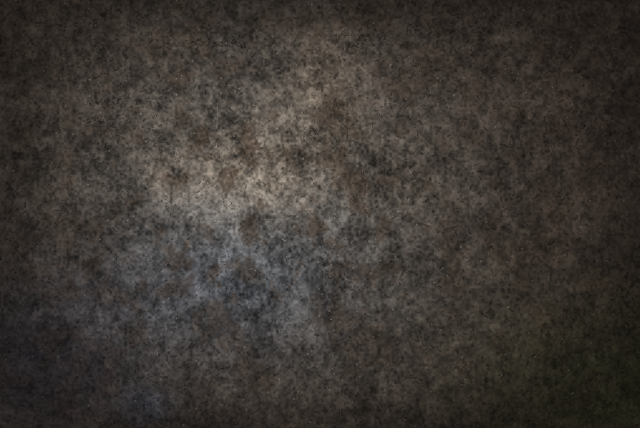
Give the GLSL for this texture, as a WebGL 1 fragment shader.

```glsl
precision highp float;
// Worn, dark metal-like wall: a soft off-centre glow over brown edges, tinted by
// broad warm, blue, violet and green stains, then broken up by layered noise,
// ragged cellular pits, specks, hairline cracks and thin scratches.
uniform vec2 u_resolution;

// Colours
const vec3 EDGE_BROWN = vec3(0.182, 0.154, 0.134);
const vec3 GLOW_GREY = vec3(0.178, 0.190, 0.188);
const vec3 WARM_STAIN = vec3(0.115, 0.092, 0.068);
const vec3 BLUE_STAIN = vec3(-0.010, 0.016, 0.052);
const vec3 VIOLET_STAIN = vec3(-0.034, -0.020, 0.010);
const vec3 GREEN_STAIN = vec3(-0.035, -0.010, -0.035);
const vec3 RUST = vec3(0.175, 0.138, 0.110);
const vec3 DUST = vec3(0.62, 0.60, 0.55);
// Strengths and sizes, in canvas heights
const float MOTTLE = 0.95;
const float GRAIN = 0.95;
const float RUST_AMOUNT = 0.55;
const float PIT_DEPTH = 0.30;
const float SCRATCH_WIDTH = 0.0016;

float hash(vec2 p) {
  vec3 q = fract(vec3(p.xyx) * 0.1031);
  q += dot(q, q.yzx + 33.33);
  return fract((q.x + q.y) * q.z);
}

float noise(vec2 p) {
  vec2 i = floor(p), f = fract(p);
  f = f * f * (3.0 - 2.0 * f);
  return mix(mix(hash(i), hash(i + vec2(1.0, 0.0)), f.x),
             mix(hash(i + vec2(0.0, 1.0)), hash(i + 1.0), f.x), f.y);
}

float fbm(vec2 p) {
  float sum = 0.0, weight = 0.5;
  for (int i = 0; i < 5; i++) {
    sum += weight * noise(p);
    p = mat2(1.6, 1.2, -1.2, 1.6) * p + 17.3;
    weight *= 0.55;
  }
  return sum / 1.055;
}

// Distance to the nearest scattered point, and that point's random id
vec2 cellular(vec2 p) {
  vec2 cell = floor(p), best = vec2(9.0, 0.0);
  for (int y = -1; y <= 1; y++) {
    for (int x = -1; x <= 1; x++) {
      vec2 c = cell + vec2(float(x), float(y));
      vec2 seed = c + vec2(hash(c + 3.7), hash(c + 51.2));
      float d = length(p - seed);
      if (d < best.x) best = vec2(d, hash(c + 97.1));
    }
  }
  return best;
}

float blob(vec2 p, vec2 centre, vec2 radius) {
  vec2 d = (p - centre) / radius;
  return exp(-dot(d, d));
}

float scratch(vec2 p, vec2 a, vec2 b) {
  vec2 ab = b - a;
  float t = clamp(dot(p - a, ab) / dot(ab, ab), 0.0, 1.0);
  float line = 1.0 - smoothstep(0.0, SCRATCH_WIDTH * 1.6, length(p - a - ab * t));
  return line * smoothstep(0.35, 0.75, noise(p * 85.0));
}

// Short random scratches, mostly inside the lit area
float scatteredScratches(vec2 p) {
  float sum = 0.0;
  for (int i = 0; i < 22; i++) {
    float k = float(i) * 7.0 + 1.0;
    vec2 a = vec2(0.15 + 0.95 * hash(vec2(k, 2.0)), 0.05 + 0.9 * hash(vec2(k, 9.0)));
    float angle = 6.283 * hash(vec2(k, 23.0));
    float reach = 0.03 + 0.09 * hash(vec2(k, 31.0));
    sum += scratch(p, a, a + reach * vec2(cos(angle), sin(angle)));
  }
  return sum;
}

void main() {
  vec2 p = gl_FragCoord.xy / u_resolution.y;
  vec2 warp = p + 0.07 * (vec2(fbm(p * 6.0), fbm(p * 6.0 + 40.0)) - 0.5);

  // Broad light and stains
  float glow = blob(warp, vec2(0.61, 0.54), vec2(0.52, 0.45));
  float warm = blob(warp, vec2(0.61, 0.60), vec2(0.17, 0.12))
             + 0.75 * blob(warp, vec2(0.75, 0.81), vec2(0.09, 0.11))
             + 0.45 * blob(warp, vec2(0.38, 0.58), vec2(0.05, 0.07))
             + 0.30 * blob(warp, vec2(0.92, 0.58), vec2(0.12, 0.14));
  float blue = blob(warp, vec2(0.55, 0.35), vec2(0.28, 0.17))
             + 0.8 * blob(warp, vec2(0.35, 0.05), vec2(0.06, 0.04));
  float violet = blob(p, vec2(0.10, 0.16), vec2(0.26, 0.20));
  float green = blob(p, vec2(1.44, 0.08), vec2(0.34, 0.22));
  vec3 col = EDGE_BROWN + GLOW_GREY * glow + WARM_STAIN * warm
           + BLUE_STAIN * blue + VIOLET_STAIN * violet + GREEN_STAIN * green;

  // Mottling, rust and grain
  float lit = 0.35 + 0.65 * glow;
  float patches = fbm(p * 13.0 + 5.0) - 0.5;
  float fine = fbm(p * 55.0) - 0.5;
  float dust = noise(p * 170.0) - 0.5;
  float fibre = noise(vec2(p.x * 150.0, p.y * 45.0)) - 0.5;
  float rough = fine + 0.45 * dust + 0.18 * fibre;
  col *= 1.0 + MOTTLE * patches * lit + GRAIN * rough * (0.75 + 0.25 * glow);
  float rust = smoothstep(0.50, 0.68, fbm(p * 19.0 + 80.0) + 0.4 * fine);
  col = mix(col, RUST * (0.8 + 0.5 * glow) * (1.0 + 0.7 * rough), rust * RUST_AMOUNT * lit);

  // Ragged pits and hairline cracks
  vec2 ragged = p * 115.0 + 1.6 * vec2(noise(p * 95.0), noise(p * 95.0 + 60.0));
  vec2 pit = cellular(ragged);
  col *= 1.0 - PIT_DEPTH * smoothstep(0.5, 1.0, pit.y) * (1.0 - smoothstep(0.1, 0.6, pit.x));
  float vein = abs(fbm(warp * 20.0 + 12.0) - 0.5);
  float crack = (1.0 - smoothstep(0.0, 0.018, vein)) * smoothstep(0.45, 0.7, noise(p * 11.0));
  col *= 1.0 - 0.28 * crack * smoothstep(0.4, 0.8, p.y);

  // Scratches, pale specks and one worn spot
  float marks = 0.5 * scatteredScratches(p)
              + 0.8 * scratch(p, vec2(0.506, 0.63), vec2(0.508, 0.79))
              + 0.6 * scratch(p, vec2(0.857, 0.49), vec2(0.857, 0.60))
              + 0.4 * scratch(p, vec2(0.47, 0.49), vec2(0.83, 0.483))
              + 0.7 * scratch(p, vec2(0.91, 0.31), vec2(0.945, 0.38));
  col += 0.13 * min(marks, 1.0) * (0.4 + 0.6 * glow);
  vec2 speck = cellular(p * 75.0 + 9.0);
  float trail = blob(p, vec2(0.77, 0.32), vec2(0.03, 0.17));
  float rare = step(0.965 - 0.14 * trail, speck.y);
  col = mix(col, DUST, 0.5 * rare * lit * (1.0 - smoothstep(0.06, 0.24, speck.x)));
  float spot = 1.0 - smoothstep(0.010, 0.018, length(p - vec2(0.249, 0.303)));
  col += 0.06 * spot;

  // Darkened border
  vec2 q = gl_FragCoord.xy / u_resolution;
  float border = 16.0 * q.x * (1.0 - q.x) * q.y * (1.0 - q.y);
  col *= mix(0.80, 1.05, smoothstep(0.0, 0.40, border));
  gl_FragColor = vec4(clamp(col, 0.0, 1.0), 1.0);
}
```
